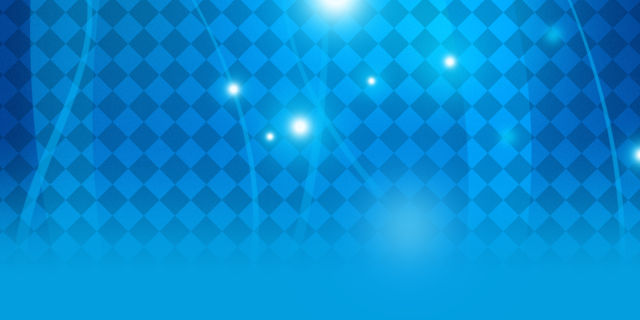
Reproduce this background procedurally as a WebGL 1 fragment shader.

```glsl
precision highp float;
// Blue stage backdrop: a harlequin diamond weave lit from above, with curved
// translucent bands, thin light ribbons and glowing sparks, fading to a plain
// floor. Lengths are in canvas heights; curves are polynomials of the depth.
uniform vec2 u_resolution;

const vec3 FLOOR_BLUE = vec3(0.01, 0.62, 0.87);
const vec3 MID_BLUE   = vec3(0.01, 0.43, 0.77);
const vec3 NAVY       = vec3(0.01, 0.22, 0.52);
const vec3 TEAL       = vec3(0.02, 0.47, 0.70);
const vec3 SKY        = vec3(0.00, 0.64, 0.97);
const vec3 CYAN       = vec3(0.02, 0.80, 0.99);
const vec3 PALE       = vec3(0.28, 0.74, 0.92);
const vec3 WHITE      = vec3(0.94, 0.99, 1.00);

const float DIAMOND_SIZE  = 0.0977;
const vec2  DIAMOND_SHIFT = vec2(0.0586, 0.961);
const float DIAMOND_DARK  = 0.87;
const float DIAMOND_LIGHT = 1.06;
const float GRAIN_CELLS   = 384.0;
const float GRAIN_AMOUNT  = 0.018;

float hash(vec2 p) {
  vec3 q = fract(vec3(p.xyx) * 0.1031);
  q += dot(q, q.yzx + 33.33);
  return fract((q.x + q.y) * q.z);
}

// Soft round falloff: 1 at the centre, 0.37 at the radius.
float spot(vec2 p, vec2 center, float radius) {
  vec2 d = (p - center) / radius;
  return exp(-dot(d, d));
}

// Signed horizontal distance to a parabola with its vertex at the given point.
float bow(vec2 p, vec2 vertex, float bend) {
  float dy = p.y - vertex.y;
  return p.x - vertex.x - bend * dy * dy;
}

// Area between two edge distances, positive inside the left and negative
// inside the right one.
float band(float left, float right, float blur) {
  return smoothstep(-blur, blur, left) * smoothstep(-blur, blur, -right);
}

// Ribbon along x = k.x + k.y t + k.z t^2 + k.w t^3, with t the depth from the top.
float ribbon(vec2 p, vec4 k, float topWidth, float lowWidth, float blur) {
  float t = 1.0 - p.y;
  float x = k.x + t * (k.y + t * (k.z + t * k.w));
  float slope = k.y + t * (2.0 * k.z + 3.0 * k.w * t);
  float d = abs(p.x - x) / sqrt(1.0 + slope * slope);
  float w = mix(topWidth, lowWidth, t);
  return 1.0 - smoothstep(w - blur, w + blur, d);
}

// Checkerboard turned by 45 degrees: 1 on dark diamonds, 0 on light ones.
float diamonds(vec2 p, float blur) {
  vec2 cell = abs(fract((p - DIAMOND_SHIFT) / DIAMOND_SIZE + 0.5) - 0.5);
  float edge = blur / DIAMOND_SIZE;
  return 1.0 - smoothstep(0.5 - edge, 0.5 + edge, cell.x + cell.y);
}

// Cyan halo with a white core.
vec3 spark(vec3 col, vec2 p, vec2 center, float core, float halo, float haloGain) {
  col = mix(col, CYAN, haloGain * spot(p, center, halo));
  return mix(col, WHITE, min(1.0, 1.15 * spot(p, center, core)));
}

vec3 backdrop(vec2 p) {
  vec3 col = mix(MID_BLUE, TEAL, 0.8 * spot(p, vec2(0.4, 1.05), 0.38));
  col = mix(col, NAVY, 0.85 * exp(-p.x * p.x / 0.035));
  col = mix(col, NAVY, 0.85 * smoothstep(1.55, 2.1, p.x) * smoothstep(0.1, 1.0, p.y));
  col = mix(col, SKY, 0.85 * spot(p, vec2(1.02, 0.98), 0.42));
  col = mix(col, CYAN, 0.75 * spot(p, vec2(1.42, 0.93), 0.26));
  return col;
}

void main() {
  vec2 p = gl_FragCoord.xy / u_resolution.y;
  float blur = 1.0 / u_resolution.y;
  float rise = smoothstep(0.12, 0.62, p.y);
  float detail = smoothstep(0.12, 0.42, p.y);

  // Lit wall and wide curved bands
  vec3 col = backdrop(p);
  float leftBand = band(bow(p, vec2(0.094, 0.92), 0.142), bow(p, vec2(0.289, 0.635), 0.17), blur);
  float rightBand = band(bow(p, vec2(1.464, 0.414), -0.213), bow(p, vec2(1.661, 0.518), -0.258), blur);
  col = mix(col, mix(FLOOR_BLUE, TEAL, 0.5 * rise), 0.45 * leftBand);
  col = mix(col, SKY, 0.6 * rightBand);

  // Fade to the floor, then the weave and its grain
  col = mix(FLOOR_BLUE, col, rise);
  col = mix(col, SKY, 0.12 * detail * (leftBand + rightBand));
  col *= mix(1.0, mix(DIAMOND_LIGHT, DIAMOND_DARK, diamonds(p, blur)), detail);
  col += GRAIN_AMOUNT * detail * (hash(floor(p * GRAIN_CELLS)) - 0.5);

  // Thin ribbons of light
  float lines = 0.50 * ribbon(p, vec4(0.279, 0.09, -1.187, 0.925), 0.007, 0.022, blur);
  lines += 0.50 * ribbon(p, vec4(0.604, 0.56, -0.40, 0.0), 0.004, 0.011, blur);
  lines += 0.42 * ribbon(p, vec4(1.016, 0.022, -0.18, 0.0), 0.008, 0.018, blur);
  lines += 0.42 * ribbon(p, vec4(0.888, 0.115, 0.63, 0.0), 0.005, 0.014, blur) * smoothstep(0.33, 0.45, p.y);
  lines += 0.55 * ribbon(p, vec4(1.779, 0.413, -0.255, 0.0), 0.004, 0.010, blur);
  col = mix(col, mix(SKY, CYAN, 0.45), min(lines, 0.7) * detail);

  // Large soft glow near the floor
  col = mix(col, SKY, 0.5 * spot(p, vec2(1.276, 0.31), 0.24));
  col = mix(col, PALE, 0.9 * spot(p, vec2(1.276, 0.292), 0.12));

  // Sparks
  col = spark(col, p, vec2(1.050, 1.020), 0.090, 0.190, 0.80);
  col = spark(col, p, vec2(0.938, 0.604), 0.034, 0.120, 0.75);
  col = spark(col, p, vec2(0.730, 0.721), 0.020, 0.048, 0.60);
  col = spark(col, p, vec2(0.844, 0.573), 0.012, 0.028, 0.50);
  col = spark(col, p, vec2(1.161, 0.747), 0.012, 0.050, 0.65);
  col = spark(col, p, vec2(1.406, 0.807), 0.019, 0.095, 0.70);
  col = spark(col, p, vec2(2.005, 0.516), 0.022, 0.050, 0.80);
  col = mix(col, CYAN, 0.75 * spot(p, vec2(1.729, 0.891), 0.028));
  col = mix(col, CYAN, 0.75 * spot(p, vec2(1.587, 0.573), 0.028));

  gl_FragColor = vec4(clamp(col, 0.0, 1.0), 1.0);
}
```
